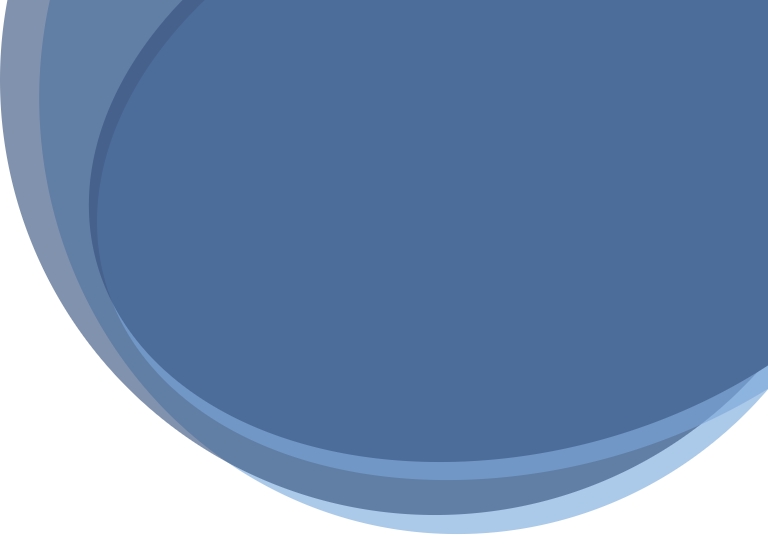
Write a Shadertoy shader that draws this background.

```glsl
// Overlapping translucent blue ellipses sweeping in from the upper right on white.

// Antialiased coverage of an ellipse inscribed in a box of half-size "extent";
// "skew" (-1..1) leans it along the diagonal of that box.
float ellipse(vec2 p, vec2 center, vec2 extent, float skew) {
    vec2 q = (p - center) / extent;
    float level = dot(q, q) - 2.0 * skew * q.x * q.y - 1.0 + skew * skew;
    vec2 slope = 2.0 * (q - skew * q.yx) / extent;
    float dist = level / max(length(slope), 1e-4);
    return clamp(0.5 - dist * iResolution.y, 0.0, 1.0);
}

void mainImage(out vec4 fragColor, in vec2 fragCoord) {
    vec2 p = fragCoord / iResolution.y;

    // Two wide outer discs and two leaning inner ellipses
    float greyDisc  = ellipse(p, vec2(0.788, 0.855), vec2(0.788), 0.0);
    float skyDisc   = ellipse(p, vec2(0.828, 0.8225), vec2(0.757, 0.790), 0.0);
    float azureOval = ellipse(p, vec2(0.9594, 0.7083), vec2(0.7837, 0.578), 0.191);
    float navyOval  = ellipse(p, vec2(0.938, 0.732), vec2(0.777, 0.569), 0.182);

    // Outer discs, with a slate tone where they overlap
    vec3 sky = vec3(0.671, 0.788, 0.910);
    vec3 slate = vec3(0.380, 0.494, 0.647);
    vec3 color = mix(vec3(1.0), vec3(0.506, 0.573, 0.682), greyDisc);
    color = mix(color, mix(sky, slate, greyDisc), skyDisc);

    // Light rim, paler where it leaves the grey disc
    vec3 paleAzure = vec3(0.553, 0.702, 0.875);
    vec3 azure = vec3(0.439, 0.592, 0.776);
    color = mix(color, mix(paleAzure, azure, greyDisc), azureOval);

    // Large inner field, with a dark crescent beyond the light oval
    vec3 navy = vec3(0.271, 0.380, 0.549);
    vec3 steel = vec3(0.298, 0.424, 0.602);
    color = mix(color, mix(navy, steel, azureOval), navyOval);

    fragColor = vec4(color, 1.0);
}
```
